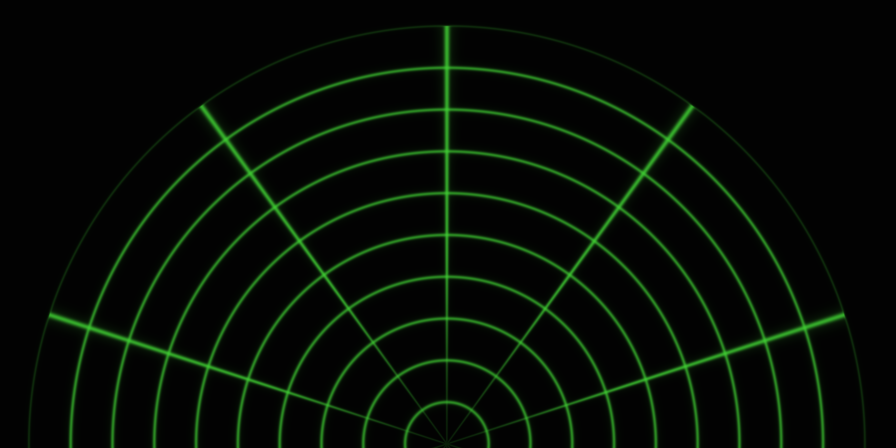
Reproduce this background procedurally as a WebGL 1 fragment shader.

```glsl
precision highp float;

uniform vec2 u_resolution;

// Lengths are fractions of the canvas height.
const vec2 DIAL_CENTER = vec2(-0.0025, 0.009); // from the bottom middle
const float RING_GAP = 0.0933;
const float RING_COUNT = 10.0;
const float RING_WIDTH = 0.0029;
const float RING_LIGHT = 0.60;
const float RIM_WIDTH = 0.0020;
const float RIM_LIGHT = 0.17;
const float SPOKE_STEP = 0.6283185; // ten spokes per turn
const float SPOKE_WIDTH_INNER = 0.0014;
const float SPOKE_WIDTH_OUTER = 0.0046;
const float SPOKE_LIGHT = 0.70;
const float GLOW_SPREAD = 3.2;
const float GLOW_LIGHT = 0.15;
const vec3 BACKGROUND = vec3(0.006, 0.008, 0.006);
const vec3 PHOSPHOR = vec3(0.25, 0.82, 0.20);

// Soft line profile, dimmed when it is thinner than a pixel.
float softLine(float dist, float width, float pixel) {
  float w = max(width, 0.45 * pixel);
  return exp(-0.5 * dist * dist / (w * w)) * width / w;
}

float rings(float radius, float pixel) {
  float index = clamp(floor(radius / RING_GAP + 0.5), 1.0, RING_COUNT);
  float isRim = step(RING_COUNT - 0.5, index);
  float width = mix(RING_WIDTH, RIM_WIDTH, isRim);
  float light = mix(RING_LIGHT, RIM_LIGHT, isRim);
  float dist = radius - index * RING_GAP;
  float glow = 0.5 * GLOW_LIGHT * softLine(dist, width * GLOW_SPREAD, pixel);
  return light * (softLine(dist, width, pixel) + glow);
}

float spokes(vec2 p, float radius, float pixel) {
  // Fold the angle so that each sector is centred on its spoke.
  float angle = mod(atan(p.y, p.x), SPOKE_STEP) - 0.5 * SPOKE_STEP;
  float dist = radius * sin(angle);
  float rim = RING_GAP * RING_COUNT;
  float reach = radius / rim;
  float width = mix(SPOKE_WIDTH_INNER, SPOKE_WIDTH_OUTER, reach);
  float light = SPOKE_LIGHT * mix(0.2, 1.0, smoothstep(0.0, 0.5, reach));
  float glow = GLOW_LIGHT * reach * softLine(dist, width * GLOW_SPREAD, pixel);
  float inside = 1.0 - smoothstep(rim - pixel, rim + pixel, radius);
  return light * inside * (softLine(dist, width, pixel) + glow);
}

void main() {
  float pixel = 1.0 / u_resolution.y;
  vec2 p = (gl_FragCoord.xy - vec2(0.5 * u_resolution.x, 0.0)) * pixel;
  p -= DIAL_CENTER;
  float radius = max(length(p), 0.0001);

  // Screen blend makes the crossings brighter.
  float ringLight = rings(radius, pixel);
  float spokeLight = spokes(p, radius, pixel);
  float light = 1.0 - (1.0 - ringLight) * (1.0 - spokeLight);

  gl_FragColor = vec4(BACKGROUND + PHOSPHOR * light, 1.0);
}
```
